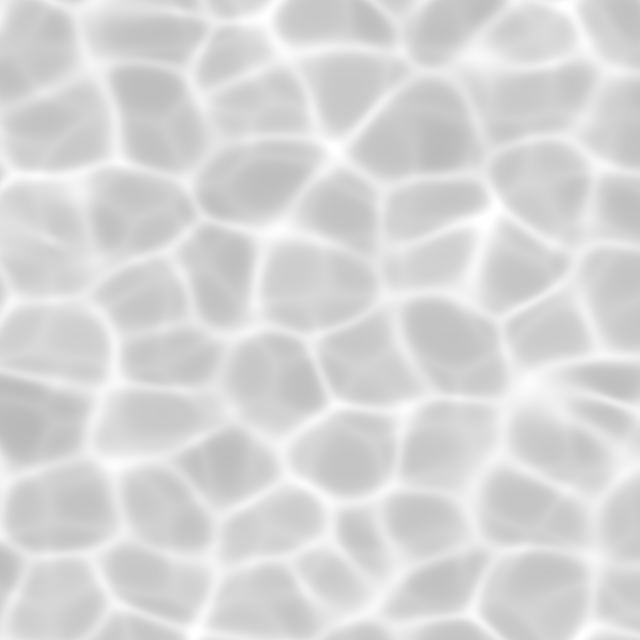
Give the GLSL for this texture, as a Shadertoy shader.

```glsl
const vec2 CELL_COUNT = vec2(6.5, 8.0);     // main cells across and up
const vec2 MOTTLE_COUNT = vec2(9.0, 10.5);  // fainter cells inside them
const float JITTER = 0.82;
const float EDGE_SHARPNESS = 11.0;
const float MOTTLE_SHARPNESS = 8.0;
const float WARP = 0.012;
const float BASE_GRAY = 0.768;
const float RIDGE_LIGHT = 0.245;
const float MOTTLE_LIGHT = 0.075;
const float CELL_TONE = 0.055;
const float MOTTLE_TONE = 0.05;

vec3 hash3(vec2 p) {
    vec3 q = fract(p.xyx * vec3(0.1031, 0.1030, 0.0973));
    q += dot(q, q.yxz + 33.33);
    return fract((q.xxy + q.yzz) * q.zyx);
}

// Layered sines, roughly -1 to 1
float waves(vec2 p) {
    float a = sin(p.x + 1.7 * sin(0.8 * p.y));
    float b = sin(1.3 * p.y + 1.5 * sin(0.9 * p.x + 2.0));
    return 0.5 * (a + b);
}

// Soft cellular noise: x = ridge between cells, y = blended cell tone
vec2 softCells(vec2 p, float sharpness, vec2 seed) {
    vec2 cell = floor(p);
    float total = 0.0, squares = 0.0, tone = 0.0;
    for (int j = -2; j <= 2; j++) {
        for (int i = -2; i <= 2; i++) {
            vec2 id = cell + vec2(i, j);
            vec3 rnd = hash3(id + seed);
            vec2 site = id + 0.5 + JITTER * (rnd.xy - 0.5);
            float weight = exp(-sharpness * length(site - p));
            total += weight;
            squares += weight * weight;
            tone += weight * (rnd.z - 0.5);
        }
    }
    return vec2(1.0 - squares / (total * total), tone / total);
}

void mainImage(out vec4 fragColor, in vec2 fragCoord) {
    vec2 uv = fragCoord / iResolution.xy;

    // Bend the cell walls
    vec2 bent = uv + WARP * vec2(waves(uv * 23.0), waves(uv.yx * 21.0 + 4.0));

    vec2 cells = softCells(bent * CELL_COUNT, EDGE_SHARPNESS, vec2(17.0, 43.0));
    vec2 mottle = softCells(bent * MOTTLE_COUNT + 0.37, MOTTLE_SHARPNESS, vec2(71.0, 29.0));

    // Walls fade in and out along their length
    float strength = 0.94 + 0.2 * waves(uv * 15.0 + 1.0);

    float gray = BASE_GRAY
        + RIDGE_LIGHT * strength * cells.x + CELL_TONE * cells.y
        + MOTTLE_LIGHT * mottle.x + MOTTLE_TONE * mottle.y;

    fragColor = vec4(vec3(gray), 1.0);
}
```
